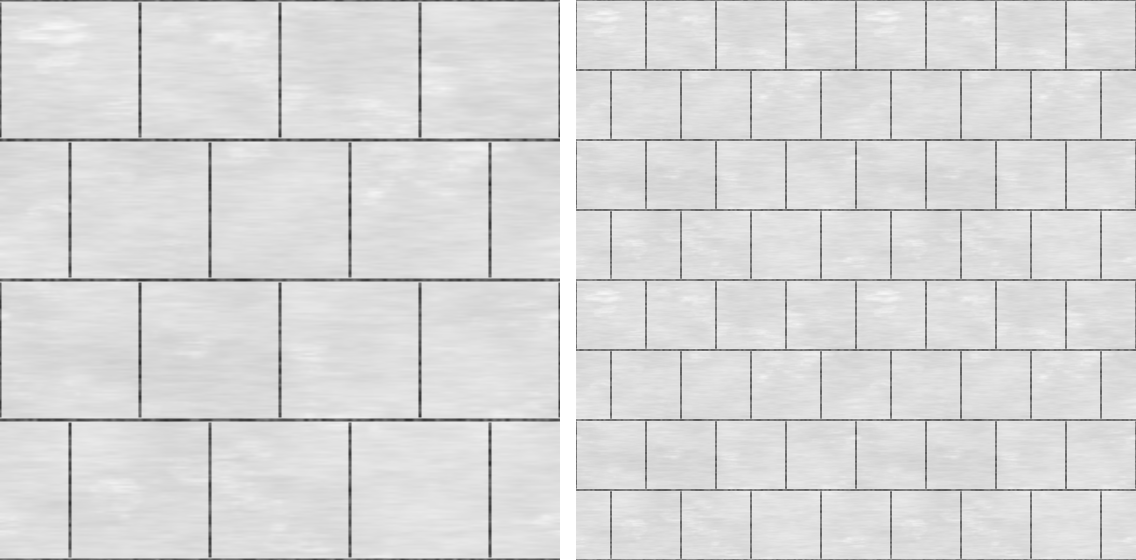
Left, the tile; right, the same tile 2 across and 2 down.
Reproduce this texture procedurally as a Shadertoy shader.

```glsl
// Pale brushed panels in a half-offset running bond with thin dark joints.
#define TILES 4.0            // panels across and courses up, even for tiling
#define JOINT 0.0027         // half width of a joint
#define SOFT 0.0018          // softness of the joint edge
#define PANEL_GREY 0.868
#define JOINT_GREY 0.345
#define CLOUD_AMOUNT 0.085
#define STREAK_AMOUNT 0.075
#define GLINT_AMOUNT 0.035
#define TONE_AMOUNT 0.010    // lightness change from panel to panel
#define JOINT_WEAR 0.22

// Integer hash of a cell, 0 to 1
float hash(vec2 cell, float seed) {
    uvec3 q = uvec3(cell.x, cell.y, seed) * uvec3(1597u, 3812u, 7919u);
    uint h = (q.x ^ (q.y << 8) ^ q.z) * 74797u + 2891u;
    h = ((h >> 15) ^ h) * 277803u;
    h = ((h >> 13) ^ h) * 60493u;
    return float((h >> 8) & 65535u) / 65535.0;
}

// Value noise that wraps over the unit square
float noise(vec2 uv, vec2 period, float seed) {
    vec2 p = uv * period;
    vec2 cell = floor(p);
    vec2 f = fract(p);
    f = f * f * (3.0 - 2.0 * f);
    vec2 a = mod(cell, period);
    vec2 b = mod(cell + 1.0, period);
    return mix(mix(hash(a, seed), hash(vec2(b.x, a.y), seed), f.x),
               mix(hash(vec2(a.x, b.y), seed), hash(b, seed), f.x), f.y);
}

// Layered wrapping noise, centred on zero
float clouds(vec2 uv, vec2 period, float seed) {
    float sum = 0.0;
    float weight = 0.5;
    for (int i = 0; i < 5; i++) {
        sum += weight * (noise(uv, period, seed + float(i)) - 0.5);
        period *= 2.0;
        weight *= 0.55;
    }
    return sum;
}

// Fine horizontal brush marks, centred on zero
float brushing(vec2 uv) {
    float sum = 0.0;
    vec2 period = vec2(10.0, 90.0);
    for (int i = 0; i < 3; i++) {
        sum += noise(uv, period, 20.0 + float(i)) - 0.5;
        period *= vec2(2.0, 1.8);
        period = floor(period);
    }
    return sum / 3.0;
}

float jointMask(float dist, float soft) {
    return 1.0 - smoothstep(JOINT - soft, JOINT + soft, dist);
}

void mainImage(out vec4 fragColor, in vec2 fragCoord) {
    vec2 uv = fragCoord / iResolution.xy;
    float soft = max(SOFT, 0.6 / iResolution.y);

    // Running bond: even courses from the bottom shift by half a panel
    vec2 grid = uv * TILES;
    float course = floor(grid.y);
    grid.x += 0.5 * (1.0 - mod(course, 2.0));
    vec2 panel = vec2(mod(floor(grid.x), TILES), course);
    vec2 dist = (0.5 - abs(fract(grid) - 0.5)) / TILES;

    // Panel face: soft clouds, brush marks and scattered bright patches
    float cloud = clouds(uv, vec2(7.0, 11.0), 3.0);
    float streak = brushing(uv);
    float glint = smoothstep(0.08, 0.32, clouds(uv, vec2(9.0, 16.0), 40.0));
    float face = PANEL_GREY + CLOUD_AMOUNT * cloud + STREAK_AMOUNT * streak;
    face += GLINT_AMOUNT * glint * (1.0 + 2.0 * streak);
    face += TONE_AMOUNT * (hash(panel, 60.0) - 0.5);

    // Joints: upright ones fade just before they meet a level one
    float level = jointMask(dist.y, soft);
    float upright = jointMask(dist.x, soft);
    upright *= smoothstep(JOINT, JOINT + 2.0 * soft, dist.y);
    float wear = noise(uv, vec2(128.0), 70.0) - 0.5 + streak;
    float joint = JOINT_GREY + JOINT_WEAR * wear;

    float grey = mix(face, joint, max(level, upright));
    fragColor = vec4(vec3(grey), 1.0);
}
```
